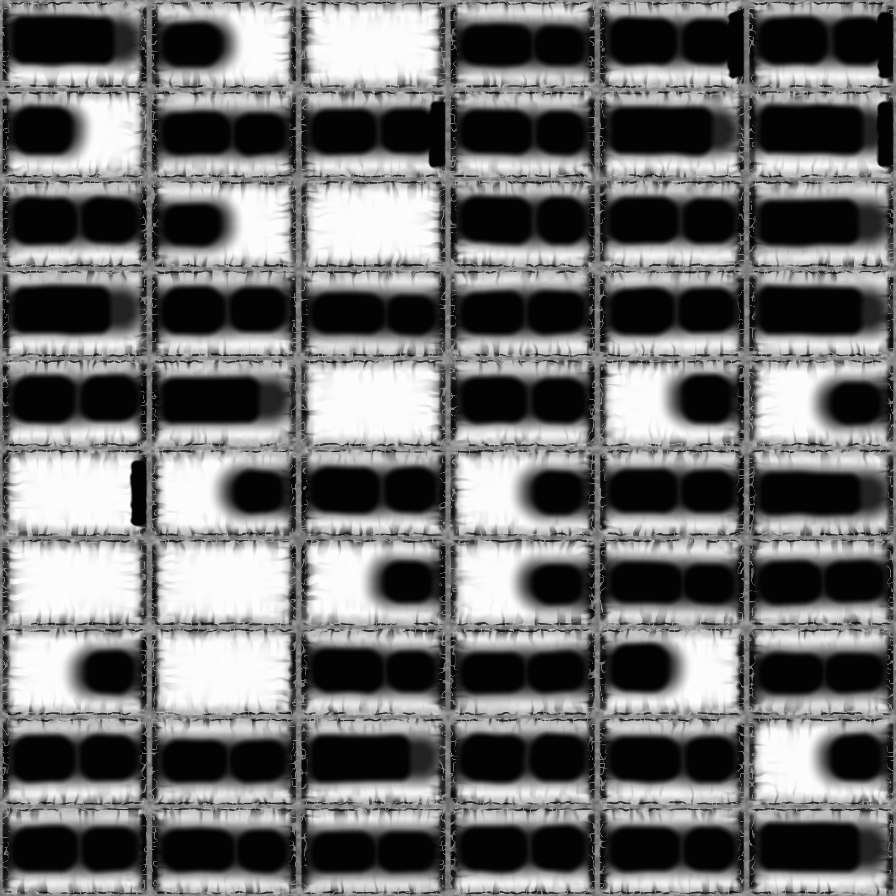
A Shadertoy shader for this pattern:

```glsl
// Grid of 6 by 10 puffy white panes with soft black blobs, creased rims and grey seams.

float hash(vec2 p) {
    return fract(sin(dot(p, vec2(127.1, 311.7))) * 43758.5453);
}

float noise(vec2 p) {
    vec2 i = floor(p), f = fract(p);
    f = f * f * (3.0 - 2.0 * f);
    return mix(mix(hash(i), hash(i + vec2(1, 0)), f.x),
               mix(hash(i + vec2(0, 1)), hash(i + vec2(1, 1)), f.x), f.y);
}

float roundBox(vec2 p, vec2 halfSize, float radius) {
    vec2 d = abs(p) - halfSize + radius;
    return length(max(d, 0.0)) + min(max(d.x, d.y), 0.0) - radius;
}

// Box that spans x from span.x to span.y
float spanBox(vec2 p, vec2 span, float halfHeight, float radius) {
    return roundBox(p - vec2(0.5 * (span.x + span.y), 0.0),
                    vec2(0.5 * (span.y - span.x), halfHeight), radius);
}

// Brightness of the pane: white, darkened by one or two blobs and their halo
float paneLight(vec2 q, vec2 id) {
    float kind = hash(id + 3.7);
    if (kind < 0.2) return 1.0;

    vec2 jitter = vec2(hash(id + 11.3), hash(id + 23.9)) - 0.5;
    vec2 p = q - vec2(0.0, 0.02 + 0.07 * jitter.y);
    p.y += 0.04 * jitter.x * p.x;
    p += 0.025 * (vec2(noise(q * 4.0 + id * 7.0), noise(q * 4.0 - id * 5.0)) - 0.5);

    float gap = 0.08 + 0.12 * jitter.x;
    float height = 0.22 + 0.05 * jitter.y;
    vec2 halo = vec2(-0.79, 0.79);
    float blob;
    if (kind < 0.33) {            // one wide blob
        blob = spanBox(p, vec2(-0.66, 0.4 + 0.1 * jitter.x), height, 0.1);
        halo.y = 0.62;
    } else if (kind < 0.39) {     // small blob on the left
        blob = spanBox(p, vec2(-0.66, -0.06), height, 0.17);
        halo.y = -0.05;
    } else if (kind < 0.45) {     // small blob on the right
        blob = spanBox(p, vec2(0.14, 0.64), height, 0.17);
        halo.x = 0.12;
    } else {                      // pair
        float space = 0.045 + 0.035 * jitter.y;
        blob = min(spanBox(p, vec2(-0.67, gap - space), height, 0.17),
                   spanBox(p, vec2(gap + space, 0.67), height * 0.97, 0.17));
    }
    float glow = smoothstep(0.0, 0.3, spanBox(p, halo, 0.12, 0.1));
    return (0.13 + 0.87 * glow) * smoothstep(-0.02, 0.08, blob);
}

void mainImage(out vec4 fragColor, in vec2 fragCoord) {
    vec2 grid = fragCoord / iResolution.xy * vec2(6, 10);
    vec2 id = floor(grid);
    vec2 q = (fract(grid) - 0.5) * vec2(1.667, 1.0);   // unit: pane height
    vec2 seed = id * 17.3;

    // Distance to the vertical and horizontal seams, slightly crumpled
    vec2 seam = vec2(0.833, 0.5) - abs(q);
    float crumple = noise(q * 16.0 + seed);
    vec2 rim = seam + 0.03 * (crumple - 0.5);

    float light = paneLight(q, id);

    // Creases that run inward from the rim
    vec2 bend = q + 0.05 * noise(q * 9.0 + seed);
    float creaseY = smoothstep(0.45, 0.9, noise(bend * vec2(24, 5) + seed));
    float creaseX = smoothstep(0.45, 0.9, noise(bend * vec2(5, 24) - seed));
    light *= 1.0 - 0.6 * creaseY * exp(-max(rim.y - 0.05, 0.0) * 14.0);
    light *= 1.0 - 0.6 * creaseX * exp(-max(rim.x - 0.08, 0.0) * 12.0);
    light *= 0.72 + 0.28 * smoothstep(0.03, 0.17, min(rim.x - 0.03, rim.y));

    // Dark strips along the sides, thin dark fold at top and bottom
    float sideInk = 0.5 + 0.5 * noise(vec2(q.x * 5.0, q.y * 6.0) + seed);
    light *= 1.0 - sideInk * (1.0 - smoothstep(0.06, 0.125, rim.x))
                 * smoothstep(0.03, 0.12, seam.y);
    float fold = 1.0 - smoothstep(0.003, 0.018, abs(rim.y - 0.034));
    light *= 1.0 - 0.8 * fold * smoothstep(0.15, 0.6, noise(q * vec2(9, 3) - seed));

    // Bright curled threads on the rim
    float curl = 1.0 - smoothstep(0.02, 0.09, abs(noise(bend * 19.0 - seed) - 0.5));
    float nearRim = 1.0 - smoothstep(0.03, 0.1, min(rim.x - 0.02, rim.y));
    light = mix(light, 0.85, 0.55 * curl * nearRim);

    // Black bulge on a few right sides
    float bulge = roundBox(q - vec2(0.72, 0.0) + 0.03 * (crumple - 0.5),
                           vec2(0.085, 0.36), 0.07);
    light *= mix(1.0, smoothstep(-0.01, 0.025, bulge), step(0.91, hash(id + 41.1)));

    // Grey seams and fuzzy knots where they cross
    float grey = 0.42 + 0.22 * noise(grid * vec2(40, 24));
    float line = 1.0 - smoothstep(0.008, 0.032, min(seam.x - 0.01, seam.y));
    float knot = 1.0 - smoothstep(0.04, 0.11, length(seam));
    light = mix(light, grey, max(line * 0.9, knot));

    fragColor = vec4(vec3(mix(0.01, 0.99, clamp(light, 0.0, 1.0))), 1.0);
}
```
